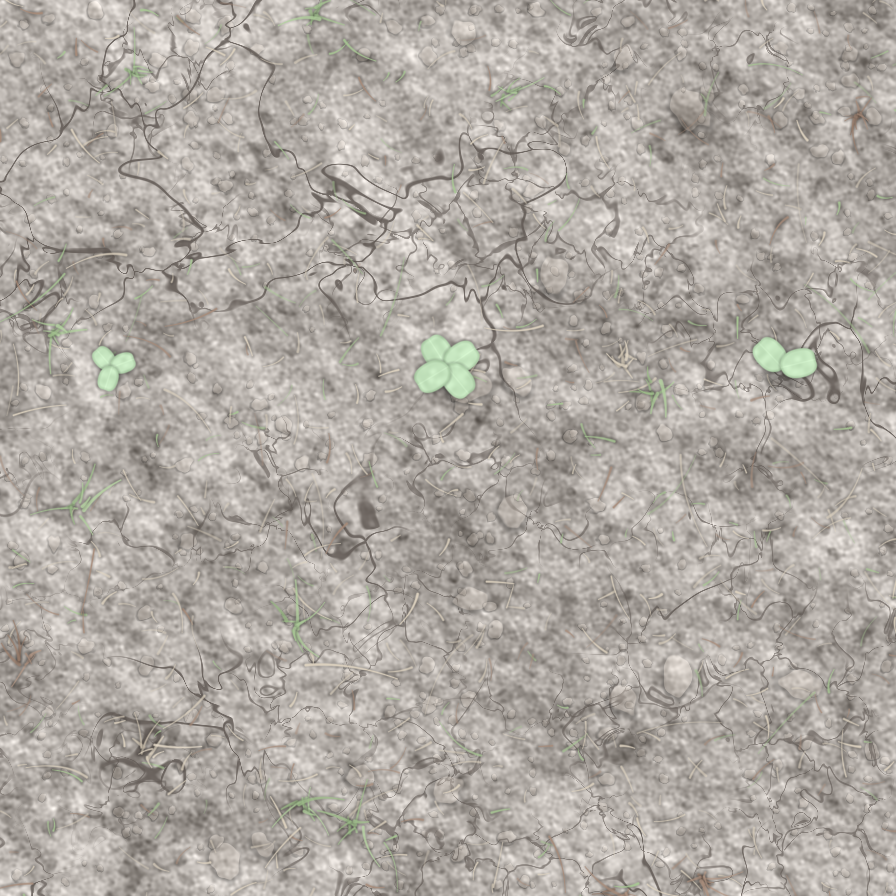
Write a Shadertoy shader that draws this texture.

```glsl
// Dry, cracked garden soil from above, with clods, straw, grass tufts and three seedlings.
// Soil is lit fractal noise, cracks are warped Voronoi borders; clods, straw and tufts
// are scattered one per grid cell; seedlings are rings of notched leaves.
#define SOIL vec3(0.715, 0.692, 0.670)
#define STONE vec3(0.76, 0.73, 0.70)
#define CRACK vec3(0.38, 0.35, 0.33)
#define STRAW vec3(0.87, 0.825, 0.75)
#define ROOT vec3(0.65, 0.54, 0.47)
#define GRASS vec3(0.66, 0.78, 0.58)
#define LEAF vec3(0.78, 0.905, 0.755)
#define LIGHT vec2(0.45, 0.89)
#define RELIEF 2.5
#define GRAIN 0.17
#define SOFT 0.0011
#define TAU 6.2832

vec3 hash3(vec2 cell, float seed) {
  uvec3 v = uvec3(ivec3(vec3(cell, seed)));
  v = v * 1664525u + 1013904223u;
  v.x += v.y * v.z; v.y += v.z * v.x; v.z += v.x * v.y;
  v ^= v >> 16u;
  v.x += v.y * v.z; v.y += v.z * v.x; v.z += v.x * v.y;
  return vec3(v >> 16u) / 65536.0;
}

float noise(vec2 p) {
  vec2 i = floor(p), f = p - i;
  f = f * f * (3.0 - 2.0 * f);
  float low = mix(hash3(i, 0.0).x, hash3(i + vec2(1, 0), 0.0).x, f.x);
  float high = mix(hash3(i + vec2(0, 1), 0.0).x, hash3(i + 1.0, 0.0).x, f.x);
  return mix(low, high, f.y);
}

vec2 rotate(vec2 p, float a) {
  return vec2(cos(a) * p.x + sin(a) * p.y, cos(a) * p.y - sin(a) * p.x);
}

vec2 neighbour(vec2 q, int k) { return floor(q) + vec2(k % 3 - 1, k / 3 - 1); }

float cover(float d) { return 1.0 - smoothstep(-SOFT, SOFT, d); }

float height(vec2 p) {
  float sum = 0.0, amp = 0.5;
  p *= 13.0;
  for (int i = 0; i < 5; i++) {
    sum += amp * noise(p);
    p = rotate(p, 0.65) * 2.03 + 17.0;
    amp *= 0.54;
  }
  return sum;
}

// Darkness of cracks along the borders of warped Voronoi cells
float cracks(vec2 p, float freq, float width, float seed) {
  vec2 q = p * freq;
  float open = smoothstep(0.46, 0.72, noise(q * 0.75 + seed * 3.7));
  q += 0.7 * (vec2(noise(q * 2.3 + seed), noise(q * 2.3 + 40.0)) - 0.5);
  q += 0.24 * (vec2(noise(q * 8.0), noise(q * 8.0 + 70.0)) - 0.5);
  vec2 first = vec2(9), second = vec2(9);
  for (int k = 0; k < 9; k++) {
    vec2 cell = neighbour(q, k), r = cell + hash3(cell, seed).xy - q;
    if (dot(r, r) < dot(first, first)) { second = first; first = r; }
    else if (dot(r, r) < dot(second, second)) second = r;
  }
  float d = dot(0.5 * (first + second), normalize(second - first)) / freq;
  float w = width * (0.4 + open);
  return open * (1.0 - smoothstep(0.3 * w, w + SOFT, d));
}

// Rounded lumps of earth with a lit side and a contact shadow
void addClods(inout vec3 col, vec2 p, float freq, float share, float seed) {
  for (int k = 0; k < 9; k++) {
    vec2 cell = neighbour(p * freq, k);
    vec3 h = hash3(cell, seed), g = hash3(cell, seed + 1.0);
    if (h.z > share * smoothstep(0.25, 0.75, noise(cell * 0.37 + seed))) continue;
    vec2 q = p * freq - cell - 0.2 - 0.6 * h.xy;
    float r = mix(0.13, 0.27, g.y), lit = clamp(dot(q, LIGHT) / r, -1.0, 1.0);
    vec2 s = rotate(q, g.x * TAU) * vec2(1, 1.25);
    float d = length(s) - r * (0.7 + 0.6 * noise(s / r * 1.5 + cell * 9.0));
    vec3 body = STONE + (col - SOIL) * 0.7 + 0.08 * lit + 0.05 * (g.z - 0.5);
    col *= 1.0 - 0.28 * (1.0 - smoothstep(0.0, 0.1, d)) * (0.6 - 0.4 * lit);
    col = mix(col, body, 0.85 * cover(d / freq));
  }
}

// Distance to a tapered, bent blade growing from the origin
float blade(vec2 p, float angle, float len, float bend, float width) {
  vec2 q = rotate(p, angle);
  float t = clamp(q.x / len, 0.0, 1.0);
  return length(q - len * vec2(t, bend * t * t)) - width * (1.0 - 0.6 * t);
}

void paint(inout vec3 col, float d, vec3 tint, float opacity) {
  col *= 1.0 - 0.16 * opacity * (1.0 - smoothstep(0.0, 0.004, d));
  col = mix(col, tint, opacity * cover(d));
}

void addStraw(inout vec3 col, vec2 p, float freq, float seed) {
  for (int k = 0; k < 9; k++) {
    vec2 cell = neighbour(p * freq, k);
    vec3 h = hash3(cell, seed), g = hash3(cell, seed + 1.0), f = hash3(cell, seed + 2.0);
    if (h.z > 0.38) continue;
    float d = blade(p - (cell + h.xy) / freq, g.x * TAU, mix(0.25, 0.85, g.y) / freq,
      g.z - 0.5, mix(0.0007, 0.0015, f.x));
    vec3 tint = f.y < 0.22 ? GRASS : f.y < 0.42 ? ROOT : STRAW;
    paint(col, d, tint, mix(0.35, 0.95, f.z));
  }
}

void addTufts(inout vec3 col, vec2 p, float freq) {
  for (int k = 0; k < 9; k++) {
    vec2 cell = neighbour(p * freq, k);
    vec3 h = hash3(cell, 50.0);
    if (h.z > 0.6) continue;
    vec2 q = p - (cell + h.xy) / freq;
    vec3 tint = h.z < 0.29 ? GRASS : h.z < 0.45 ? STRAW : ROOT;
    for (int i = 0; i < 8; i++) {
      vec3 g = hash3(cell, 60.0 + float(i)), b = hash3(cell, 80.0 + float(i));
      float d = blade(q - 0.016 * (b.xy - 0.5), g.x * TAU, mix(0.012, 0.055, g.y * g.y),
        g.z - 0.5, mix(0.0009, 0.0022, b.z));
      paint(col, d, tint + 0.14 * (b.x - 0.5), 0.8);
    }
  }
}

void addSeedlings(inout vec3 col, vec2 p) {
  for (int i = 0; i < 3; i++) {
    vec2 q = p - vec2(0.125 + 0.374 * float(i), 0.59);
    int count = 2 + (i + 1) % 3;
    float size = i == 0 ? 0.0145 : 0.021;
    col *= 1.0 - 0.3 * (1.0 - smoothstep(0.4, 1.9, length(q) / size));
    for (int k = 0; k < count; k++) {
      vec3 h = hash3(vec2(i, k), 90.0);
      float turn = 2.3 - min(TAU / float(count), 2.0) * float(k) + 0.4 * (h.x - 0.5);
      vec2 s = rotate(q, turn) - vec2(size * 0.95, 0);
      float a = atan(s.y, s.x);
      float d = length(s) - size * (0.9 + 0.13 * cos(2.0 * a) - 0.16 * exp(-7.0 * a * a));
      vec3 tint = LEAF + 0.09 * (noise(s * 150.0 + h.xy * 50.0) - 0.5);
      tint += 0.03 * (1.0 - smoothstep(0.0, 0.0016, abs(s.y)));
      paint(col, d, tint - 0.1 * smoothstep(-0.004, 0.0, d), 1.0);
    }
  }
}

void mainImage(out vec4 fragColor, in vec2 fragCoord) {
  vec2 p = fragCoord / iResolution.y;
  // Lit soil with broad patches, fine grain and pits
  float h = height(p);
  float tone = RELIEF * (h - height(p + 0.003 * LIGHT)) + 0.28 * (h - 0.5);
  tone += GRAIN * (noise(rotate(p, 0.5) * 230.0) - 0.5) + 0.07 * (noise(p * 4.0) - 0.5);
  tone -= 0.13 * smoothstep(0.7, 0.92, noise(rotate(p, 1.1) * 55.0));
  vec3 col = SOIL + tone;
  // Lumps and cracks
  addClods(col, p, 48.0, 0.45, 10.0);
  addClods(col, p, 26.0, 0.42, 14.0);
  col = mix(col, CRACK, 0.85 * cracks(p, 7.0, 0.0018, 20.0));
  col = mix(col, CRACK, 0.6 * cracks(p, 15.0, 0.001, 25.0));
  addClods(col, p, 11.0, 0.25, 18.0);
  // Plants
  for (int i = 0; i < 4; i++) addStraw(col, p, 34.0 / pow(1.6, float(i)), 30.0 + 4.0 * float(i));
  addTufts(col, p, 5.5);
  addSeedlings(col, p);
  fragColor = vec4(clamp(col, 0.0, 1.0), 1.0);
}
```
